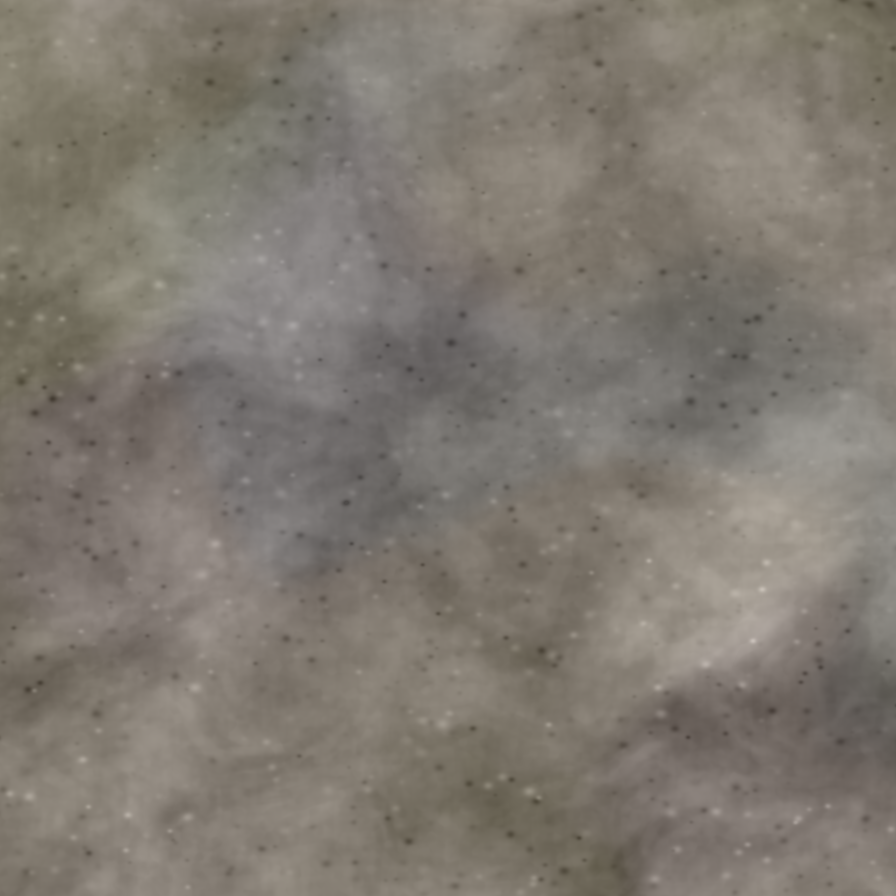
Write a three.js fragment shader that draws this texture.

```glsl
varying vec2 vUv;

vec3 hash3(vec2 cell) {
  vec3 q = fract(cell.xyx * vec3(0.1031, 0.1030, 0.0973));
  q += dot(q, q.yxz + 33.33);
  return fract((q.xxy + q.yzz) * q.zyx);
}

// Soft cellular noise: blended random levels of nearby points, about -0.5 to 0.5
float softCells(vec2 p) {
  vec2 cell = floor(p);
  float total = 0.0;
  float weights = 0.0001;
  for (int y = -1; y <= 1; y++) {
    for (int x = -1; x <= 1; x++) {
      vec2 id = cell + vec2(float(x), float(y));
      vec3 h = hash3(id);
      vec2 d = id + h.xy - p;
      float w = exp(-5.0 * dot(d, d));
      total += w * (h.z - 0.5);
      weights += w;
    }
  }
  return total / weights;
}

// Sparse soft dots of varied size and strength
float specks(vec2 p, float density) {
  vec2 cell = floor(p);
  float sum = 0.0;
  for (int y = -1; y <= 1; y++) {
    for (int x = -1; x <= 1; x++) {
      vec2 id = cell + vec2(float(x), float(y));
      vec3 h = hash3(id + 71.0);
      vec2 d = (id + h.xy - p) * vec2(0.8, 1.0);
      float radius = mix(0.12, 0.3, fract(h.z * 57.0));
      float strength = smoothstep(1.0 - density, 1.0, h.z);
      sum += strength * exp(-dot(d, d) / (radius * radius));
    }
  }
  return min(sum, 1.0);
}

float clouds(vec2 p) {
  float sum = 0.0;
  float amplitude = 0.46;
  mat2 turn = mat2(0.96, 0.28, -0.28, 0.96);
  for (int i = 0; i < 5; i++) {
    sum += amplitude * softCells(p);
    p = turn * p * 1.95 + 17.3;
    amplitude *= 0.64;
  }
  return sum;
}

void main() {
  // Bent, slightly wide and tilted coordinates
  vec2 bend = vec2(softCells(vUv * 7.0 + 5.0), softCells(vUv * 7.0 + 43.0));
  vec2 p = vUv + 0.06 * bend;
  p = vec2(p.x + 0.25 * p.y, 1.3 * p.y - 0.3 * p.x);

  // Broad stains, with rougher mottling in some areas
  float stain = clouds(p * 4.2 + 9.0);
  float rough = smoothstep(-0.1, 0.3, softCells(p * 3.2 + 61.0));
  float mottle = softCells(p * 26.0) + 0.6 * softCells(p * 55.0 + 3.0);
  float tone = 0.519 + 0.37 * stain + mottle * mix(0.012, 0.055, rough);

  // Fine grain and faint woven threads
  tone += 0.022 * softCells(vUv * 125.0);
  tone += 0.012 * softCells(vUv * vec2(150.0, 32.0) + 11.0);
  tone += 0.012 * softCells(vUv * vec2(32.0, 150.0) + 29.0);

  // Dark pits gather in the stains, pale chips in the rough areas
  float pitted = smoothstep(0.1, -0.15, stain + 0.3 * mottle);
  tone -= 0.13 * specks(vUv * 62.0, 0.22) * mix(0.35, 1.0, pitted);
  tone += 0.14 * specks(vUv * 54.0 + 19.0, 0.16) * mix(0.4, 1.0, rough);

  // Warm grey with olive, cool and mauve drifts
  vec3 color = tone - vec3(0.0, 0.029, 0.071);
  float olive = smoothstep(0.05, 0.35, softCells(p * 2.6 + 83.0) - 0.5 * stain);
  float cool = smoothstep(0.1, 0.4, softCells(p * 2.8 + 37.0));
  float mauve = smoothstep(0.05, 0.4, softCells(p * 3.0 + 101.0));
  color += olive * vec3(-0.012, -0.004, -0.028);
  color += cool * vec3(-0.018, 0.002, 0.022);
  color += mauve * vec3(0.0, -0.006, 0.014);

  gl_FragColor = vec4(clamp(color, 0.0, 1.0), 1.0);
}
```
